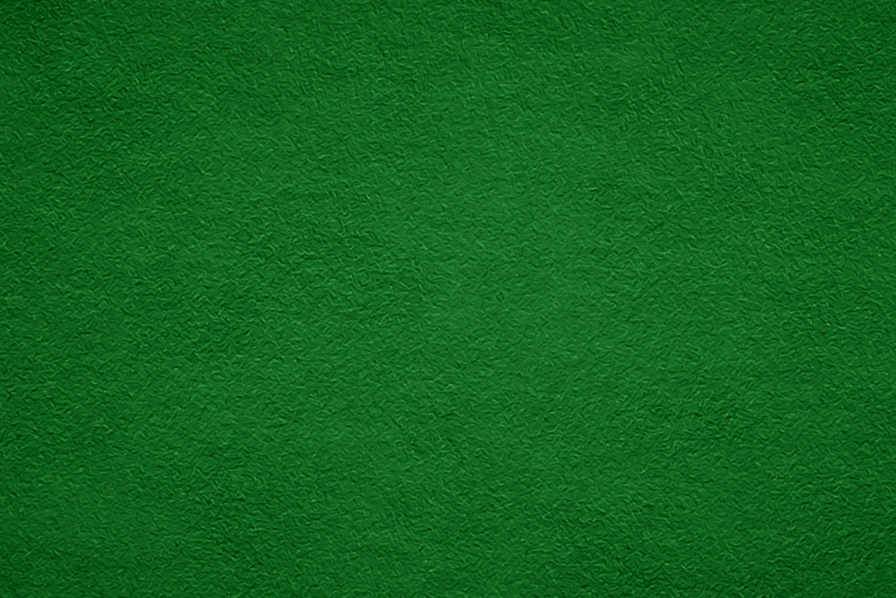
Give the GLSL for this texture, as a WebGL 2 fragment shader.

```glsl
#version 300 es
precision highp float;

uniform vec2 u_resolution;
out vec4 outColor;

const float TAU = 6.2831853;

// Integer hash: three random values in 0..1 per cell and layer
vec3 hash3(vec2 cell, int layer) {
    uvec3 v = uvec3(ivec3(ivec2(cell), layer)) * 1664525u + 1013904223u;
    v.x += v.y * v.z; v.y += v.z * v.x; v.z += v.x * v.y;
    v ^= v >> 16u;
    v.x += v.y * v.z; v.y += v.z * v.x; v.z += v.x * v.y;
    return vec3(v >> 8u) / 16777216.0;
}

float valueNoise(vec2 p, int layer) {
    vec2 cell = floor(p), f = fract(p);
    f = f * f * (3.0 - 2.0 * f);
    float low = mix(hash3(cell, layer).x, hash3(cell + vec2(1, 0), layer).x, f.x);
    float high = mix(hash3(cell + vec2(0, 1), layer).x, hash3(cell + vec2(1, 1), layer).x, f.x);
    return mix(low, high, f.y);
}

// Signed layered noise
float mottle(vec2 p, int layer) {
    float sum = 0.0, weight = 0.5;
    for (int i = 0; i < 4; i++) {
        sum += weight * (valueNoise(p, layer + i) - 0.5);
        p = p * 2.03 + 7.3;
        weight *= 0.6;
    }
    return sum;
}

vec2 rotate(vec2 p, float angle) {
    float c = cos(angle), s = sin(angle);
    return vec2(c * p.x + s * p.y, c * p.y - s * p.x);
}

// Short curled pile loops, each a lit ridge beside a dark crease
float pile(vec2 p, float lean, float spread, int layer) {
    vec2 home = floor(p);
    float sum = 0.0;
    for (int y = -1; y <= 1; y++)
    for (int x = -1; x <= 1; x++)
    for (int k = 0; k < 2; k++) {
        vec2 cell = home + vec2(x, y);
        vec3 place = hash3(cell, layer + 2 * k);
        vec3 look = hash3(cell, layer + 2 * k + 1);
        vec2 q = rotate(p - cell - place.xy, lean + (place.z - 0.5) * spread);
        q.y += (look.y - 0.5) * q.x * q.x;
        vec2 e = q / vec2(0.41, 0.27);
        sum += (0.4 + 1.2 * look.z) * exp(-0.5 * dot(e, e)) * cos(6.8 * q.y + TAU * look.x);
    }
    return sum;
}

// Sparse pale fibres lying on top
float flecks(vec2 p, float chance, float halfLength, float halfWidth, float blur, int layer) {
    vec2 home = floor(p);
    float cover = 0.0;
    for (int y = -1; y <= 1; y++)
    for (int x = -1; x <= 1; x++) {
        vec2 cell = home + vec2(x, y);
        vec3 place = hash3(cell, layer);
        vec3 look = hash3(cell, layer + 1);
        vec2 q = rotate(p - cell - place.xy, (place.z - 0.5) * 2.2);
        q.x -= clamp(q.x, -halfLength, halfLength);
        float fibre = 1.0 - smoothstep(halfWidth - blur, halfWidth + blur, length(q));
        cover = max(cover, fibre * step(look.x, chance) * (0.4 + 0.6 * look.y));
    }
    return cover;
}

// Green ramp indexed by its green channel
vec3 feltColor(float green) {
    float t = max((green - 0.31) / 0.2, -0.4);
    return vec3(0.02 + 0.09 * t + 0.04 * t * t, green, 0.07 + 0.10 * t + 0.04 * t * t);
}

void main() {
    vec2 p = gl_FragCoord.xy / u_resolution.y;
    vec2 uv = gl_FragCoord.xy / u_resolution;
    float pixel = 1.0 / u_resolution.y;

    // Broad light falloff, worn patches and faint rows
    vec2 fromCenter = uv - vec2(0.54, 0.52);
    float green = 0.424 - 0.19 * dot(fromCenter, fromCenter);
    float wear = mottle(p * vec2(5.0, 7.0), 40);
    green += 0.045 * wear + 0.05 * mottle(p * vec2(12.0, 40.0), 50);

    // Pile relief: clumps, loops and fine fuzz
    float lean = -0.1 + 1.2 * mottle(p * 3.0, 60);
    float relief = 0.25 * pile(p * 46.0, lean, 1.8, 31);
    relief += pile(p * 104.0, lean, 1.9, 1);
    relief += 0.3 * pile(rotate(p, 0.4) * 140.0, lean - 0.4, 3.1, 11);
    green += (0.068 - 0.05 * wear) * relief;

    // Pale fibres gather where the pile is worn
    float gather = clamp(0.12 + 0.35 * wear, 0.03, 0.3);
    float fibre = flecks(p * 54.0, gather, 0.22, 0.10, 0.04 + 24.0 * pixel, 21);
    green += 0.06 * fibre;

    vec3 color = feltColor(green) + vec3(0.025, 0.0, 0.0) * fibre;
    outColor = vec4(clamp(color, 0.0, 1.0), 1.0);
}
```
